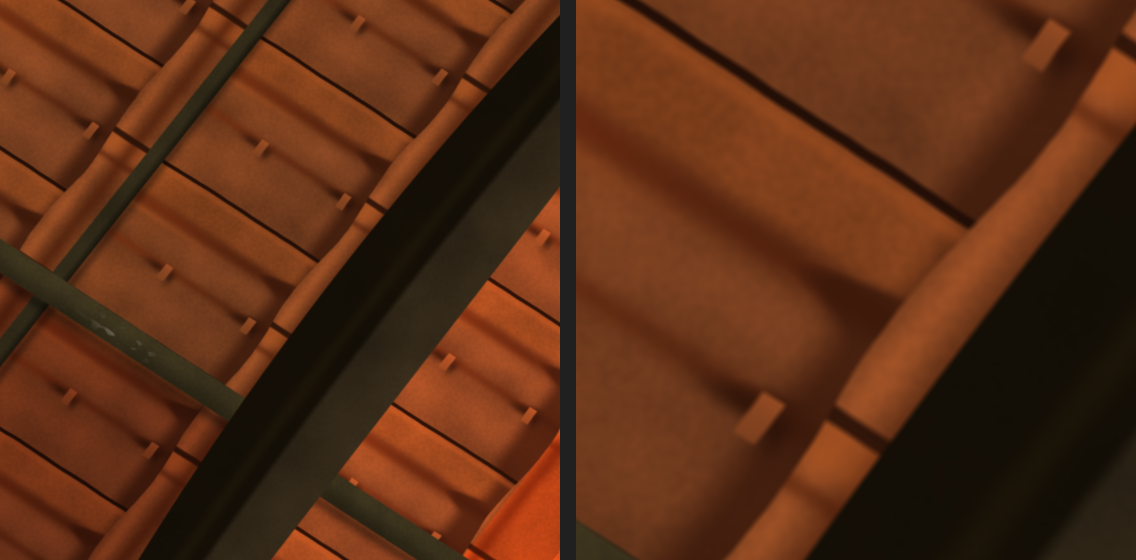
Left: the whole. Right: its middle third, enlarged.
Give the GLSL for this pattern, as a WebGL 1 fragment shader.

```glsl
precision highp float;
uniform vec2 u_resolution;

#define ROW_PITCH 0.28
#define ROW_START 0.757
#define SOFTNESS 0.0025
#define GRAIN 0.10
#define CLAY vec3(0.50, 0.255, 0.120)
#define CLAY_LIT vec3(0.66, 0.320, 0.125)
#define CLAY_DEEP vec3(0.30, 0.110, 0.035)
#define SHADOW vec3(0.15, 0.060, 0.025)
#define BEAM_DARK vec3(0.085, 0.062, 0.025)
#define BEAM_FACE vec3(0.195, 0.155, 0.095)
#define RAFTER vec3(0.205, 0.175, 0.100)

vec2 hashGradient(vec2 cell) {
  float a = fract(sin(dot(cell, vec2(127.1, 311.7))) * 4375.85) * 6.2832;
  return vec2(cos(a), sin(a));
}

float gradientNoise(vec2 p) {
  vec2 i = floor(p), f = fract(p);
  vec2 w = f * f * f * (f * (f * 6.0 - 15.0) + 10.0);
  float a = dot(hashGradient(i), f);
  float b = dot(hashGradient(i + vec2(1, 0)), f - vec2(1, 0));
  float c = dot(hashGradient(i + vec2(0, 1)), f - vec2(0, 1));
  float d = dot(hashGradient(i + vec2(1, 1)), f - vec2(1, 1));
  return mix(mix(a, b, w.x), mix(c, d, w.x), w.y);
}

float fbm(vec2 p) {
  float sum = 0.0, amp = 0.6;
  for (int i = 0; i < 4; i++) {
    sum += amp * gradientNoise(p);
    p = p * 2.1 + 7.3;
    amp *= 0.5;
  }
  return sum;
}

float bump(float v, float center, float width) {
  float d = (v - center) / width;
  return exp(-d * d);
}

float step_(float edge, float v) {
  float w = max(SOFTNESS, 0.7 / min(u_resolution.x, u_resolution.y));
  return smoothstep(edge - w, edge + w, v);
}

float band(float lo, float hi, float v) {
  return step_(lo, v) * (1.0 - step_(hi, v));
}

// Small raised lug with a shaded recess beside it
vec3 addLug(vec3 col, vec2 q) {
  float recess = bump(q.x, -0.017, 0.024) * bump(q.y, 0.001, 0.008);
  recess += 0.8 * bump(q.x, 0.014, 0.008) * bump(q.y, -0.005, 0.014);
  col = mix(col, SHADOW, 0.65 * min(recess, 1.0));
  float lug = band(-0.007, 0.008, q.x) * band(-0.016, 0.014, q.y);
  return mix(col, CLAY * (1.15 + 9.0 * q.y), 0.85 * lug);
}

// x: distance past the tile's end, u: position across the tile
vec3 tilePanel(float x, float u, float wear) {
  float rib = smoothstep(0.74, 0.80, u);
  float left = smoothstep(-0.05, -0.32, x);
  vec3 col = mix(CLAY * vec3(0.92, 0.94, 1.0), CLAY_LIT, 0.55 * rib + 0.22 * left);
  float crowns = bump(u, 0.60, 0.10) + 0.8 * bump(u, 0.22, 0.13);
  col *= 0.91 + 0.16 * crowns + wear;
  float groove = bump(u, 0.725, 0.045) + 0.75 * bump(u, 0.435, 0.032);
  col = mix(col, CLAY_DEEP * (1.0 + 0.5 * left), 0.75 * groove);
  col = mix(col, CLAY_LIT, 0.45 * bump(u, 0.665, 0.025) * left);

  // Rounded ends fall into shade
  float scallop = -0.002 + 0.022 * rib - 0.035 * groove;
  col = mix(col, SHADOW * 1.4, 0.75 * smoothstep(scallop - 0.022, scallop + 0.012, x));
  float y = (u - 0.41) * ROW_PITCH;
  col = addLug(col, vec2(x + 0.012, y));
  col = addLug(col, vec2(x + 0.187, y));

  // Open seam between neighbours
  float seam = min(u, 1.0 - u) * ROW_PITCH;
  col = mix(col, CLAY_LIT, 0.4 * bump(u, 0.965, 0.02));
  return mix(col, SHADOW * 0.8, 0.95 * (1.0 - smoothstep(0.001, 0.0055, seam)));
}

// Half-round cover running along the end of each column
vec3 coverTile(float x, float v, float wear) {
  vec3 col = CLAY * (0.88 + 0.3 * bump(x, 0.033, 0.014) + wear);
  col = mix(col, CLAY_LIT, 0.6 * smoothstep(0.84, 0.92, v));
  col = mix(col, CLAY_DEEP, 0.55 * bump(v, 0.83, 0.025));
  col = mix(col, CLAY_DEEP, 0.65 * bump(x, 0.068, 0.013));
  float joint = min(v, 1.0 - v);
  return mix(col, SHADOW, 0.9 * (1.0 - smoothstep(0.008, 0.03, joint)));
}

void main() {
  vec2 p = gl_FragCoord.xy / u_resolution;
  // s crosses the rafters, t climbs along them
  float s = dot(p, vec2(0.79, -0.612));
  float t = dot(p, vec2(0.545, 0.838));
  float mottling = fbm(p * 9.0);
  float grain = gradientNoise(p * 150.0);
  float wear = 0.28 * mottling + GRAIN * grain * 0.6;

  // Staggered columns of tiles
  float column = floor((s + 0.22) / 0.5);
  float odd = column * column;
  float x = s - (0.105 + 0.465 * column + 0.03 * odd) + 0.004 * mottling;
  float u = (t - ROW_START - 0.14 * odd) / ROW_PITCH + 0.012 * mottling;
  float tint = gradientNoise(vec2(floor(u) * 3.7 + 0.4, column * 5.3 + 0.6));
  vec3 col = tilePanel(x, fract(u), wear + 0.15 * tint);
  float coverEdge = 0.020 + 0.005 * sin(u * 6.2832);
  col = mix(col, coverTile(x, fract(u + 0.5), wear), step_(coverEdge + 0.025 * step(0.5, column), x));

  // Daylight on the right, dimmer below the cross beam
  float sunny = step(0.28, s);
  col *= mix(vec3(1.0), vec3(1.28, 1.16, 1.12), sunny);
  col *= mix(vec3(1.0), vec3(1.3, 1.0, 0.7), sunny * step_(0.65, s));
  float below = (1.0 - smoothstep(0.40, 0.48, t)) * (1.0 - sunny);
  col *= mix(vec3(1.0), vec3(0.86, 0.76, 0.75), below);

  // Thin rafter
  col *= 1.0 - 0.35 * bump(s, -0.202, 0.010);
  float rafterShift = 0.011 * (t - 0.7);
  float across = s - rafterShift;
  vec3 wood = RAFTER * (0.9 + wear) * (1.0 - 0.45 * smoothstep(-0.222, -0.206, across));
  col = mix(col, wood, band(-0.238, -0.206, across));

  // Cross beam with pale scuffs
  float drop = t + 0.024 * sunny;
  col *= 1.0 - 0.4 * bump(drop, 0.422, 0.012);
  wood = RAFTER * (1.0 + 1.2 * wear) * (0.8 + 0.35 * smoothstep(0.43, 0.47, drop));
  float scuff = smoothstep(0.12, 0.4, gradientNoise(vec2(s * 45.0, t * 75.0)));
  wood += 0.22 * scuff * bump(s, -0.07, 0.055) * bump(drop, 0.452, 0.013);
  col = mix(col, wood, band(0.430, 0.481, drop));

  // Main beam: deep side, then the paler underside
  float bow = (t - 0.75) * (t - 0.75);
  float nearEdge = 0.163 + 0.084 * bow;
  float foldEdge = 0.276 + 0.040 * bow;
  vec3 side = BEAM_DARK * (0.9 + 0.6 * wear + 0.35 * bump(s, foldEdge - 0.035, 0.012));
  vec3 face = BEAM_FACE * (0.88 + 0.9 * wear + 0.18 * smoothstep(foldEdge, 0.38, s));
  wood = mix(side, face, smoothstep(foldEdge - 0.006, foldEdge + 0.008, s));
  col = mix(col, wood, band(nearEdge, 0.382, s));

  gl_FragColor = vec4(clamp(col, 0.0, 1.0), 1.0);
}
```
